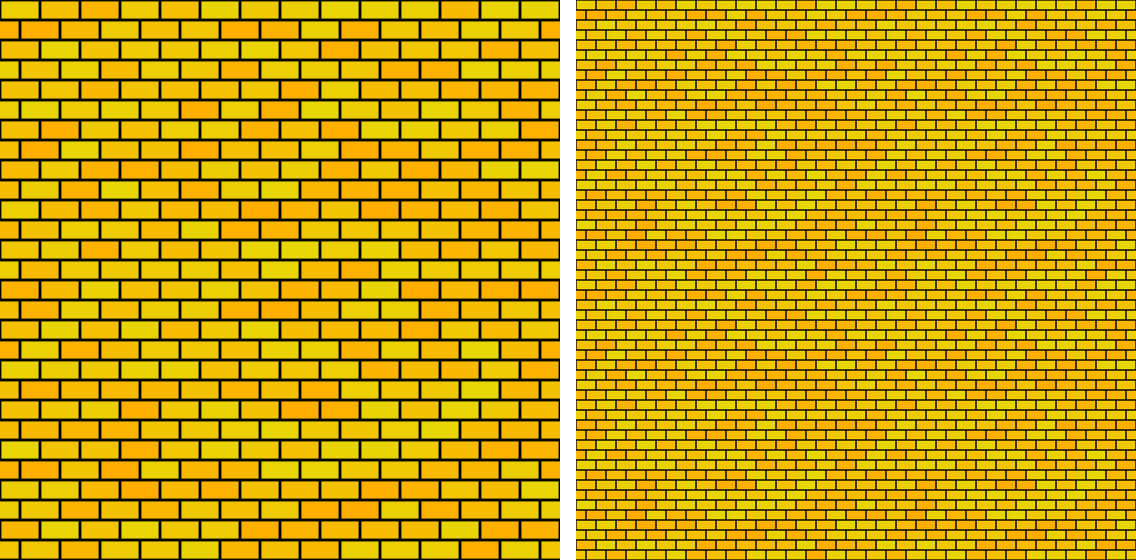
Left: one tile. Right: repeated 2 by 2.
This pattern is drawn by a WebGL 2 fragment shader. Its source:

```glsl
#version 300 es
precision highp float;

#define COLUMNS 14.0
#define ROWS 28.0
#define MORTAR_WIDTH 0.0051
#define ROW_SHIFT 0.5
#define ORANGE vec3(1.0, 0.68, 0.0)
#define YELLOW vec3(0.91, 0.84, 0.02)
#define MORTAR vec3(0.02, 0.02, 0.0)

uniform vec2 u_resolution;
out vec4 fragColor;

float hash(vec2 p) {
    return fract(sin(dot(p, vec2(127.1, 311.7))) * 43758.5453);
}

void main() {
    vec2 uv = gl_FragCoord.xy / u_resolution;
    vec2 grid = vec2(COLUMNS, ROWS);

    // Running bond: every other course moves by half a brick
    vec2 wall = uv * grid;
    wall.x += ROW_SHIFT * (1.0 - mod(floor(wall.y), 2.0));

    // Wrapped brick index, so bricks cut by an edge keep one colour
    vec2 brick = mod(floor(wall), grid);

    // Distance to the nearest joint centre on each axis, in canvas units
    vec2 local = fract(wall);
    vec2 jointDistance = min(local, 1.0 - local) / grid;

    // Brick coverage with one pixel of smoothing
    vec2 pixel = 1.0 / u_resolution;
    vec2 inside = clamp((jointDistance - 0.5 * MORTAR_WIDTH) / pixel + 0.5, 0.0, 1.0);
    float coverage = inside.x * inside.y;

    // Flat shade per brick between orange and yellow
    vec3 brickColor = mix(ORANGE, YELLOW, hash(brick + 1.0));
    fragColor = vec4(mix(MORTAR, brickColor, coverage), 1.0);
}
```
